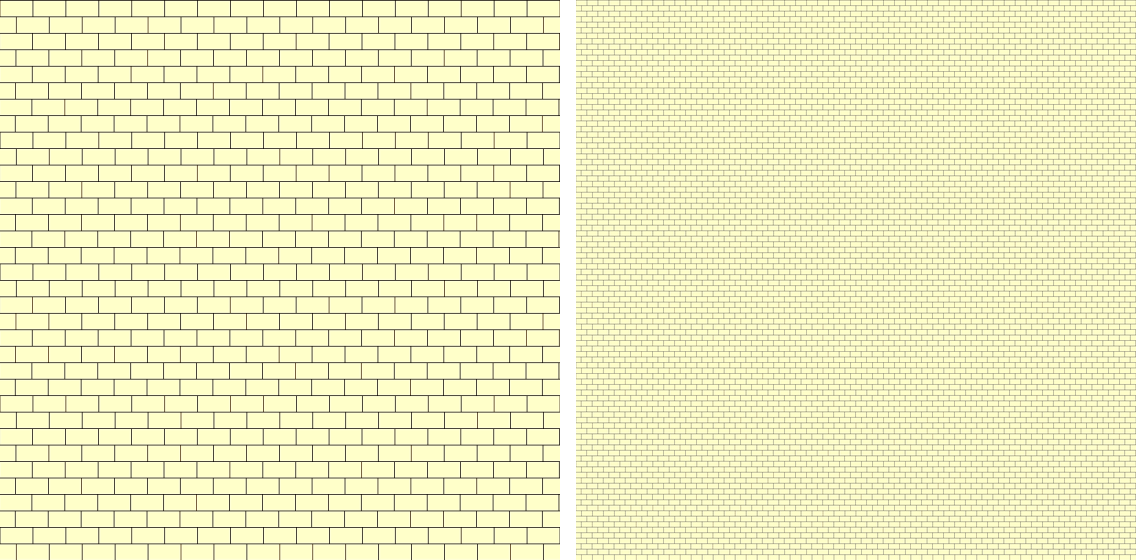
Left, the tile; right, the same tile 3 across and 3 down.
Reproduce this pattern procedurally as a Shadertoy shader.

```glsl
const vec2 BRICKS = vec2(17.0, 34.0);     // bricks across, courses down
const float JOINT_WIDTH = 0.00132;        // mortar line, in canvas units
const float HALO_WIDTH = 0.0060;          // pale band around each line
const float DRIFT_PERIOD = 8.0;           // courses before the drift resets
const float DRIFT_STEP = 0.0053;          // leftward drift per course, in bricks
const float BROWN_SHARE = 0.3;            // share of upright joints tinted brown
const vec3 BRICK_COLOR = vec3(1.0, 1.0, 0.79);
const vec3 HALO_COLOR = vec3(1.0, 1.0, 0.84);
const vec3 JOINT_COLOR = vec3(0.04, 0.015, 0.0);
const vec3 BROWN_COLOR = vec3(0.28, 0.16, 0.02);

float hash(vec2 p) {
    vec3 q = fract(vec3(p.xyx) * 0.1031);
    q += dot(q, q.yzx + 33.33);
    return fract((q.x + q.y) * q.z);
}

// Signed distance to the nearest whole number
float toNearest(float x) {
    return fract(x + 0.5) - 0.5;
}

// Fraction of a pixel covered by a centred band, exact for thin bands
float bandCoverage(float offset, float width, float pixel) {
    float hi = min(offset + 0.5 * pixel, 0.5 * width);
    float lo = max(offset - 0.5 * pixel, -0.5 * width);
    return max(hi - lo, 0.0) / pixel;
}

void mainImage(out vec4 fragColor, in vec2 fragCoord) {
    vec2 uv = fragCoord / iResolution.xy;
    vec2 pixel = 1.0 / iResolution.xy;

    // Courses are counted from the top, with the first bed joint just inside
    float y = (1.0 - uv.y - 0.5 * JOINT_WIDTH) * BRICKS.y;
    float course = mod(floor(y), BRICKS.y);

    // Half-brick bond with a small repeating drift
    float shift = 0.5 * mod(course, 2.0) - DRIFT_STEP * mod(course, DRIFT_PERIOD);
    float x = uv.x * BRICKS.x - shift;
    float joint = mod(floor(x + 0.5), BRICKS.x);

    vec2 offset = vec2(toNearest(x), toNearest(y)) / BRICKS;
    float upright = bandCoverage(offset.x, JOINT_WIDTH, pixel.x);
    float bed = bandCoverage(offset.y, JOINT_WIDTH, pixel.y);
    float halo = max(bandCoverage(offset.x, HALO_WIDTH, pixel.x),
                     bandCoverage(offset.y, HALO_WIDTH, pixel.y));

    // Some upright joints are browner than the rest
    float tint = smoothstep(1.0 - BROWN_SHARE, 1.0, hash(vec2(joint, course) + 3.7));
    vec3 uprightColor = mix(JOINT_COLOR, BROWN_COLOR, tint);

    vec3 color = mix(BRICK_COLOR, HALO_COLOR, halo);
    color = mix(color, uprightColor, upright);
    color = mix(color, JOINT_COLOR, bed);
    fragColor = vec4(color, 1.0);
}
```
